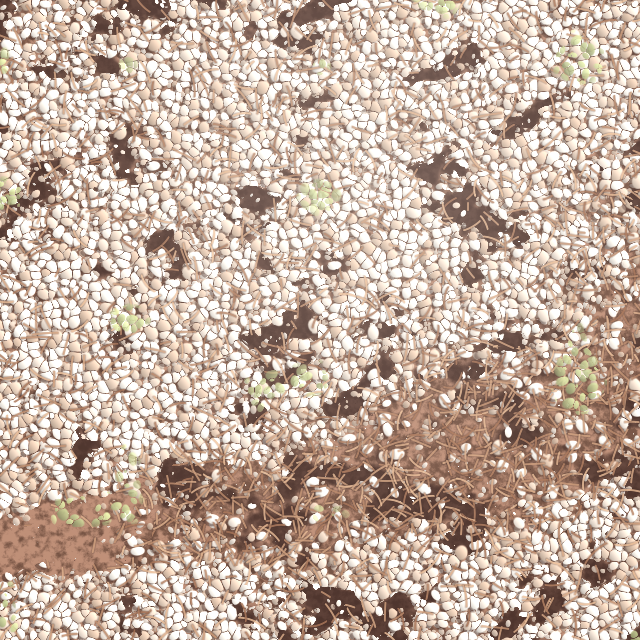
Reproduce this texture procedurally as a Shadertoy shader.

```glsl
const vec3 CREAM = vec3(1.0, 0.98, 0.95);
const vec3 SAND  = vec3(0.88, 0.77, 0.68);
const vec3 STRAW = vec3(0.93, 0.76, 0.61);
const vec3 RUST  = vec3(0.63, 0.43, 0.32);
const vec3 CLAY  = vec3(0.72, 0.54, 0.45);
const vec3 EARTH = vec3(0.44, 0.31, 0.25);
const vec3 SHADE = vec3(0.25, 0.16, 0.14);
const vec3 LEAF  = vec3(0.80, 0.84, 0.60);
const vec2 SUN   = vec2(0.8, 0.6);

vec3 hash3(vec2 p) {
    vec3 q = fract(p.xyx * vec3(0.1031, 0.1030, 0.0973));
    q += dot(q, q.yxz + 33.33);
    return fract((q.xxy + q.yzz) * q.zyx);
}

float noise(vec2 p) {
    vec2 i = floor(p), f = fract(p);
    f = f * f * (3.0 - 2.0 * f);
    float bottom = mix(hash3(i).x, hash3(i + vec2(1, 0)).x, f.x);
    float top    = mix(hash3(i + vec2(0, 1)).x, hash3(i + vec2(1, 1)).x, f.x);
    return mix(bottom, top, f.y);
}

float fbm(vec2 p) {
    float sum = 0.0, amp = 0.533;
    for (int i = 0; i < 4; i++) {
        sum += amp * noise(p);
        p = mat2(1.6, 1.2, -1.2, 1.6) * p + 7.3;
        amp *= 0.5;
    }
    return sum;
}

vec2 rotate(vec2 v, float a) {
    return vec2(cos(a) * v.x - sin(a) * v.y, sin(a) * v.x + cos(a) * v.y);
}

// Packed, uneven ellipses: x = coverage, y = random tone, z = facing to the sun
vec3 pebbles(vec2 p, float scale, float bare) {
    vec2 q = p * scale, cell = floor(q);
    float best = 9.0, second = 9.0, tone = 0.0, light = 0.0;
    for (int j = -1; j <= 1; j++)
    for (int i = -1; i <= 1; i++) {
        vec2 id = cell + vec2(i, j);
        vec3 r = hash3(id + scale), s = hash3(id + scale + 57.0);
        vec2 v = q - id - 0.5 - (r.xy - 0.5) * 0.85;
        float size = mix(0.42, 0.78, s.x) * smoothstep(0.0, 0.2, r.z + 0.17 - 1.15 * bare);
        vec2 e = rotate(v, s.y * 6.283) * vec2(0.85, 1.0 + 0.4 * s.z);
        float d = length(e) / max(size, 0.01);
        if (d < best) {
            second = best;
            best = d;
            tone = s.z;
            light = dot(v, SUN);
        } else second = min(second, d);
    }
    float cover = (1.0 - smoothstep(0.72, 1.05, best)) * smoothstep(0.0, 0.25, second - best);
    return vec3(cover, tone, light);
}

// Bent straws: x = distance to the nearest in canvas units, y = random tone
vec2 straws(vec2 p, float scale, float seed, float amount) {
    vec2 q = p * scale, cell = floor(q), nearest = vec2(9.0, 0.0);
    for (int j = -1; j <= 1; j++)
    for (int i = -1; i <= 1; i++) {
        vec2 id = cell + vec2(i, j) + seed;
        vec3 r = hash3(id), s = hash3(id + 91.0);
        if (s.x > amount) continue;
        vec2 v = rotate(q - id + seed - r.xy, r.z * 6.283);
        v.y += (s.y - 0.5) * 0.8 * v.x * v.x;
        v.x -= clamp(v.x, -0.2 - 0.4 * s.z, 0.2 + 0.4 * s.z);
        float d = length(v) / scale;
        if (d < nearest.x) nearest = vec2(d, s.y);
    }
    return nearest;
}

// Bare earth: a rising band and the right-hand margin
float earthBand(vec2 p) {
    float wobble = fbm(p * 7.0) - 0.5;
    float middle = 0.17 + 0.06 * p.x + 0.17 * p.x * p.x * p.x;
    float width = 0.07 + 0.09 * smoothstep(0.1, 0.8, p.x);
    float band = 1.0 - smoothstep(0.45, 1.25, abs(p.y - middle + 0.16 * wobble) / width);
    float margin = smoothstep(0.84, 1.02, p.x + 0.2 * wobble)
                 * smoothstep(0.25, 0.4, p.y) * (1.0 - smoothstep(0.65, 0.85, p.y));
    return max(band, margin * 0.9);
}

void mainImage(out vec4 fragColor, in vec2 fragCoord) {
    vec2 p = fragCoord / iResolution.xy;
    float soil = earthBand(p);
    float path = soil * (1.0 - smoothstep(0.12, 0.3, p.x));
    float hollow = smoothstep(0.57, 0.71, fbm(p * vec2(15.0, 19.0) + 3.0) + 0.05 * soil - 0.2 * path);
    float bare = max(max(soil * 0.76, path), hollow * 0.85);

    // Ground with fine grain
    float grain = fbm(p * 120.0);
    vec3 color = mix(EARTH, CLAY, smoothstep(0.25, 0.75, grain + 0.12 * path));
    color = mix(color, SHADE, hollow * 0.8);

    // Small gravel, then large pebbles with their shadows
    vec3 gravel = pebbles(p, 108.0, bare);
    color = mix(color, mix(SAND, CREAM, gravel.y) * (0.9 + 0.3 * gravel.z), gravel.x * 0.9);
    float shadow = pebbles(p + SUN * 0.006, 64.0, bare).x;
    color = mix(color, SHADE, shadow * 0.48);
    vec3 pebble = pebbles(p, 64.0, bare);
    vec3 stone = mix(SAND, CREAM * 1.05, smoothstep(0.0, 0.55, pebble.y)) * (0.99 + 0.35 * pebble.z);
    color = mix(color, stone, pebble.x);

    // Dry straws, thickest over the earth
    for (int k = 0; k < 5; k++) {
        float amount = (0.22 + 0.6 * soil) * (1.0 - path);
        vec2 straw = straws(p, 25.0 + 3.0 * float(k), 31.0 * float(k), amount);
        color = mix(color, SHADE, 0.3 * (1.0 - smoothstep(0.001, 0.0045, straw.x)));
        color = mix(color, mix(RUST, STRAW, straw.y), 0.8 * (1.0 - smoothstep(0.0006, 0.0024, straw.x)));
    }

    // Sparse green tufts
    float tuft = smoothstep(0.8, 0.92, noise(p * 10.0 + 20.0));
    vec3 leaf = pebbles(p, 75.0, 1.15 - tuft * 0.7);
    color = mix(color, LEAF * (0.8 + 0.3 * leaf.y + 0.3 * leaf.z), leaf.x * tuft * 0.85);

    // Overexposed glare along the upper middle
    vec2 toGlare = p - vec2(0.58, 0.72);
    float glare = exp(-6.0 * dot(toGlare, toGlare));
    color = mix(color, CREAM, 0.2 * glare);
    fragColor = vec4(clamp(color * 1.04, 0.0, 1.0), 1.0);
}
```
